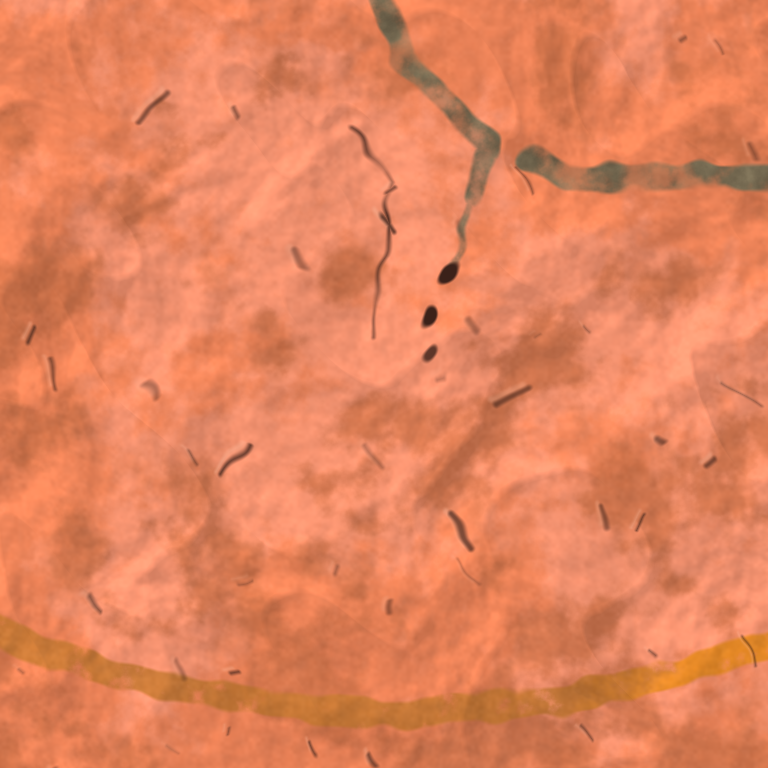
Give the GLSL for this texture, as a WebGL 2 fragment shader.

```glsl
#version 300 es
precision highp float;
// Weathered terracotta plaster with grey-green cracks, small scratches and an ochre arc.

#define PINK vec3(0.955, 0.572, 0.437)
#define CLAY vec3(0.910, 0.505, 0.340)
#define SHADE vec3(0.775, 0.430, 0.275)
#define OCHRE vec3(0.755, 0.460, 0.200)
#define AMBER vec3(0.870, 0.520, 0.120)
#define MOSS vec3(0.430, 0.400, 0.310)
#define DARK vec3(0.230, 0.130, 0.100)
#define RELIEF 1.25
#define SCRATCH_CELLS 11.0
#define SCRATCH_SHARE 0.42
#define SOFT 0.0035

uniform vec2 u_resolution;
out vec4 outColor;

float hash(vec2 p) {
  return fract(sin(dot(p, vec2(127.1, 311.7))) * 43758.5453);
}

float noise(vec2 p) {
  vec2 i = floor(p), f = fract(p);
  f = f * f * (3.0 - 2.0 * f);
  return mix(mix(hash(i), hash(i + vec2(1, 0)), f.x),
             mix(hash(i + vec2(0, 1)), hash(i + vec2(1, 1)), f.x), f.y);
}

float fbm(vec2 p) {
  float sum = 0.0, amp = 0.5;
  for (int i = 0; i < 5; i++) {
    sum += amp * noise(p);
    p = mat2(0.8, 0.6, -0.6, 0.8) * p * 2.03 + 17.3;
    amp *= 0.5;
  }
  return sum;
}

// Lumpy surface with a few sharp diagonal creases
float height(vec2 p) {
  vec2 q = p + 0.06 * vec2(noise(p * 6.0), noise(p * 6.0 + 31.0));
  vec2 diagonal = vec2(dot(q, vec2(0.75, 0.66)), dot(q, vec2(-0.66, 0.75)));
  float crease = 1.0 - abs(2.0 * noise(diagonal * vec2(13.0, 7.0)) - 1.0);
  return fbm(q * 8.0) + 0.16 * crease * crease * crease;
}

float segment(vec2 p, vec2 a, vec2 b) {
  vec2 ap = p - a, ab = b - a;
  return length(ap - ab * clamp(dot(ap, ab) / dot(ab, ab), 0.0, 1.0));
}

float cover(float d) {
  return 1.0 - smoothstep(-SOFT, SOFT, d);
}

float pit(vec2 p, vec2 center, float radius) {
  vec2 q = p - center;
  q = vec2(0.85 * q.x - 0.5 * q.y, 0.5 * q.x + 0.85 * q.y);
  return cover(length(q * vec2(1.35, 0.8)) - radius);
}

// x: dark scratch, y: lit rim beside it
vec2 scratches(vec2 p) {
  vec2 cell = floor(p * SCRATCH_CELLS), result = vec2(0);
  for (int j = -1; j <= 1; j++)
  for (int i = -1; i <= 1; i++) {
    vec2 id = cell + vec2(i, j);
    vec2 center = (id + 0.15 + 0.7 * vec2(hash(id), hash(id + 7.7))) / SCRATCH_CELLS;
    float present = step(hash(id + 3.1), SCRATCH_SHARE * mix(1.2, 0.35, center.y));
    float rising = step(0.65, hash(id + 5.3));
    float angle = mix(-1.0, 0.75, rising) + 0.9 * (hash(id + 9.2) - 0.5);
    float size = hash(id + 12.4);
    vec2 arm = vec2(cos(angle), sin(angle)) * mix(0.004, 0.028, size * size);
    float width = mix(0.0005, 0.0042, hash(id + 21.6));
    float strength = present * mix(0.3, 0.95, hash(id + 15.8));
    float mark = cover(segment(p, center - arm, center + arm) - width);
    vec2 rimPoint = p + vec2(0.007, -0.005);
    float rim = cover(segment(rimPoint, center - arm, center + arm) - width);
    result = max(result, strength * vec2(mark, rim));
  }
  return result;
}

void main() {
  vec2 p = gl_FragCoord.xy / u_resolution;
  vec2 w = p + 0.014 * (vec2(noise(p * 34.0), noise(p * 34.0 + 50.0)) - 0.5);
  float mottle = fbm(p * 38.0);

  // Plaster tones, darker towards the lower right
  float tone = fbm(p * 5.0 + 4.0) + 0.35 * (mottle - 0.5);
  vec3 color = mix(CLAY, PINK, smoothstep(0.36, 0.58, tone));
  float stain = fbm(p * 11.0 + 60.0) + 0.3 * (mottle - 0.5);
  float worn = 0.12 * smoothstep(0.2, 0.9, p.x) * (1.0 - smoothstep(0.35, 0.85, p.y));
  color = mix(color, SHADE, 0.8 * smoothstep(0.50, 0.74, stain + worn));

  // Ochre arc
  float arc = abs(w.y - 0.073 - 0.38 * (p.x - 0.52) * (p.x - 0.52)) - 0.019;
  float glow = smoothstep(0.72, 0.95, p.x + 0.25 * (mottle - 0.5));
  color = mix(color, mix(OCHRE, AMBER, glow), 0.9 * cover(arc) * smoothstep(0.05, 0.4, mottle));

  // Light from the upper left
  vec2 toLight = vec2(-0.004, 0.0045);
  float slope = height(p - toLight) - height(p + toLight);
  color *= 1.0 + RELIEF * clamp(slope, -0.09, 0.1);
  color += 0.025 * (noise(p * 190.0) - 0.5);

  // Broad mossy crack and its side branch
  float vein = segment(w, vec2(0.485, 1.02), vec2(0.525, 0.925));
  vein = min(vein, segment(w, vec2(0.525, 0.925), vec2(0.632, 0.81)));
  vein = min(vein, segment(w, vec2(0.690, 0.79), vec2(0.735, 0.768)));
  vein = min(vein, segment(w, vec2(0.735, 0.768), vec2(1.02, 0.771))) - 0.016;
  vein = min(vein, segment(w, vec2(0.632, 0.81), vec2(0.617, 0.74)) - 0.012);
  vein = min(vein, segment(w, vec2(0.617, 0.74), vec2(0.590, 0.66)) - 0.005);
  float patchy = smoothstep(0.22, 0.55, fbm(p * 24.0 + 9.0));
  color = mix(color, MOSS * (0.65 + 0.7 * mottle), cover(vein) * mix(0.35, 0.95, patchy));

  // Thin bent crack, pits and scattered scratches
  float thin = segment(w, vec2(0.456, 0.833), vec2(0.508, 0.765));
  thin = min(thin, segment(w, vec2(0.508, 0.765), vec2(0.503, 0.67)));
  thin = min(thin, segment(w, vec2(0.503, 0.67), vec2(0.483, 0.56)));
  float dark = cover(thin - 0.0025) * mix(0.25, 0.95, noise(p * 28.0));
  dark = max(dark, pit(w, vec2(0.585, 0.645), 0.014));
  dark = max(dark, pit(w, vec2(0.556, 0.585), 0.012));
  dark = max(dark, 0.8 * pit(w, vec2(0.561, 0.538), 0.009));
  vec2 marks = scratches(w);
  color = mix(color, vec3(1.0, 0.74, 0.62), 0.4 * marks.y);
  color = mix(color, DARK, max(dark, 0.8 * marks.x));

  outColor = vec4(clamp(color, 0.0, 1.0), 1.0);
}
```
